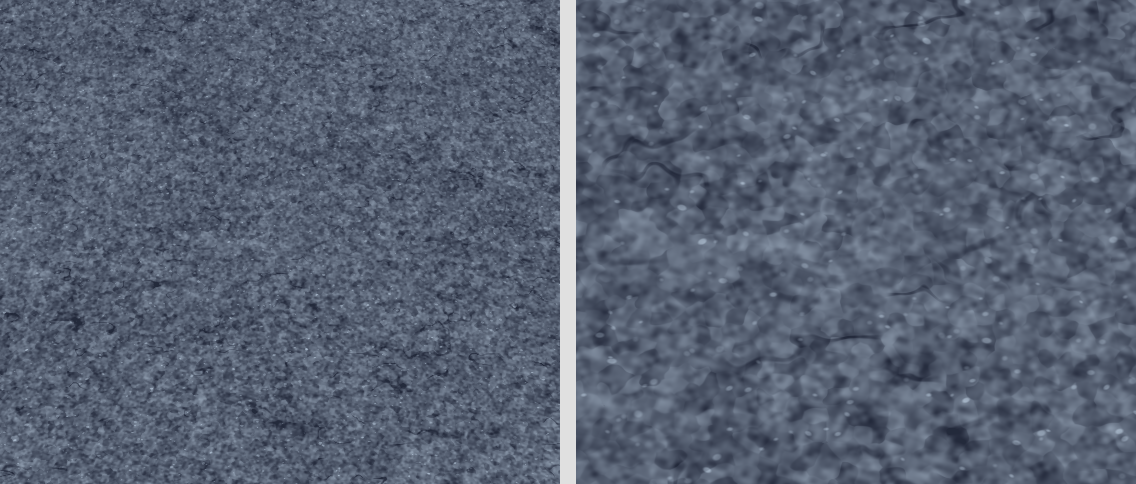
Left, the full canvas; right, a detail of the centre.
Reproduce this texture procedurally as a Shadertoy shader.

```glsl
// Blue-grey asphalt seen at a slight tilt: soft cellular grains, fine grit,
// sparse pale pebbles, bright mineral glints and short dark cracks.
// All layers add up to one tone, which a two-colour ramp turns into colour.

#define DARK_COLOR vec3(0.22, 0.25, 0.32)
#define LIGHT_COLOR vec3(0.49, 0.54, 0.61)
#define BASE_TONE 0.44
#define TILT 0.35
#define FLATTEN 1.2
#define GRIT_SCALE 175.0
#define GRAIN_SCALE 82.0
#define GRIT_AMOUNT 0.56
#define GRAIN_AMOUNT 0.50
#define PEBBLE_AMOUNT 0.24
#define GLINT_AMOUNT 0.68
#define CRACK_AMOUNT 0.42

// Three random values in 0..1 for a lattice cell
vec3 hash3(vec2 cell) {
    uvec2 u = uvec2(ivec2(cell) + 32768);
    uint h = u.x * 1597334677u ^ u.y * 3812015801u;
    uvec3 r = uvec3(h, h ^ 2654435769u, h + 1013904223u);
    r = (r ^ (r >> 15u)) * 2246822519u;
    r = (r ^ (r >> 13u)) * 3266489917u;
    r ^= r >> 16u;
    return vec3(r >> 8u) / 16777216.0;
}

// Smooth value noise, centred on zero
float noise(vec2 p) {
    vec2 cell = floor(p), f = fract(p);
    f = f * f * (3.0 - 2.0 * f);
    float low = mix(hash3(cell).x, hash3(cell + vec2(1, 0)).x, f.x);
    float high = mix(hash3(cell + vec2(0, 1)).x, hash3(cell + vec2(1, 1)).x, f.x);
    return mix(low, high, f.y) - 0.5;
}

vec2 turn(vec2 p, float angle) {
    float c = cos(angle), s = sin(angle);
    return vec2(c * p.x - s * p.y, s * p.x + c * p.y);
}

// Cells of random tone with softened borders, centred on zero
float grains(vec2 p) {
    vec2 cell = floor(p);
    float total = 0.0, weights = 0.0;
    for (int y = -1; y <= 1; y++)
    for (int x = -1; x <= 1; x++) {
        vec2 id = cell + vec2(x, y);
        vec3 rnd = hash3(id);
        vec2 d = p - id - rnd.xy;
        float w = exp(-14.0 * dot(d, d));
        total += w * (rnd.z - 0.5);
        weights += w;
    }
    return total / max(weights, 1e-6);
}

// Scattered soft-edged blobs; share is the fraction of cells holding one
float flecks(vec2 p, float share, float minRadius, float maxRadius, float edge) {
    vec2 cell = floor(p);
    float cover = 0.0;
    for (int y = -1; y <= 1; y++)
    for (int x = -1; x <= 1; x++) {
        vec2 id = cell + vec2(x, y);
        vec3 rnd = hash3(id + 517.0);
        vec3 look = hash3(id + 1291.0);
        vec2 d = turn(p - id - rnd.xy, 1.6 * (look.x - 0.5));
        d.y *= 1.0 + 0.5 * look.y;
        float radius = mix(minRadius, maxRadius, look.z * look.z);
        float blob = 1.0 - smoothstep(radius - edge, radius + edge, length(d));
        cover = max(cover, blob * step(rnd.z, share) * (0.45 + 0.55 * look.y));
    }
    return cover;
}

// Thin broken lines along the zero level of a stretched noise
float cracks(vec2 p) {
    vec2 warp = vec2(noise(p * 55.0), noise(p * 55.0 + 71.0));
    vec2 q = p * vec2(17.0, 34.0) + 0.8 * warp;
    float line = 1.0 - smoothstep(0.02, 0.085, abs(noise(q)));
    return line * smoothstep(0.06, 0.28, noise(p * vec2(24.0, 32.0) + 33.0));
}

void mainImage(out vec4 fragColor, in vec2 fragCoord) {
    vec2 uv = fragCoord / iResolution.xy;
    vec2 p = fragCoord / iResolution.y;

    // Tilted ground: detail shrinks gently towards the top
    float depth = 1.0 + TILT * p.y;
    float middle = 0.5 * iResolution.x / iResolution.y;
    vec2 ground = vec2((p.x - middle) * depth, FLATTEN * (p.y + 0.5 * TILT * p.y * p.y));
    vec2 warp = vec2(noise(ground * 120.0), noise(ground * 120.0 + 43.0));
    vec2 rough = ground + 0.006 * warp;

    // Grit and grains
    float detail = GRIT_AMOUNT * noise(turn(ground, 0.35) * GRIT_SCALE);
    detail += 0.8 * GRIT_AMOUNT * noise(turn(ground, -0.5) * GRIT_SCALE * 0.57 + 19.0);
    detail += GRAIN_AMOUNT * grains(rough * GRAIN_SCALE);
    detail += 0.22 * noise(turn(rough, 0.2) * 42.0 + 7.0);

    // Pebbles, glints and cracks
    detail += PEBBLE_AMOUNT * flecks(rough * 36.0, 0.13, 0.14, 0.42, 0.09);
    detail += GLINT_AMOUNT * flecks(ground * 88.0 + 5.0, 0.13, 0.12, 0.34, 0.12);
    detail -= CRACK_AMOUNT * cracks(ground);

    // Broad mottling and a slightly paler near edge
    float broad = 0.15 * noise(ground * vec2(5.0, 7.0)) + 0.13 * noise(ground * 14.0 + 11.0);
    broad += 0.07 * (1.0 - smoothstep(0.0, 0.4, uv.y)) - 0.02;

    float tone = BASE_TONE + broad + detail * mix(1.08, 0.9, uv.y);
    vec3 color = mix(DARK_COLOR, LIGHT_COLOR, clamp(tone, -0.3, 1.6));
    fragColor = vec4(color, 1.0);
}
```
